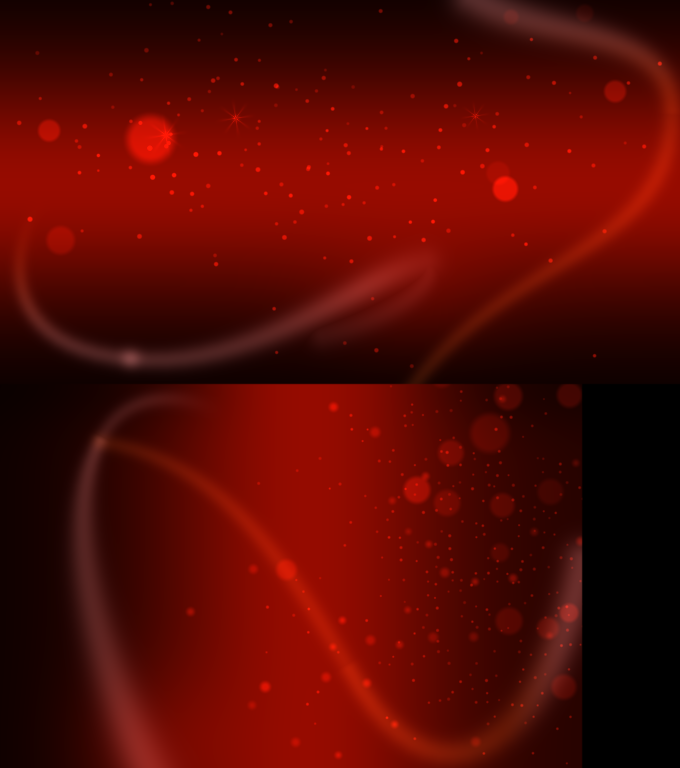
Reproduce this background procedurally as a Shadertoy shader.

```glsl
const vec3 RED = vec3(0.57, 0.043, 0.0);
const vec3 EMBER = vec3(0.50, 0.055, 0.02);
const vec3 SMOKE = vec3(0.20, 0.13, 0.13);
const vec3 COPPER = vec3(0.17, 0.075, 0.02);
const float PANEL_SPLIT = 0.5;
const float PANEL_RIGHT = 0.758;

vec2 hash2(vec2 p) {
    return fract(sin(vec2(dot(p, vec2(127.1, 311.7)), dot(p, vec2(269.5, 183.3)))) * 4375.85);
}

float bell(float d, float width) {
    return exp(-d * d / (width * width));
}

float disc(vec2 p, vec2 center, float radius, float blur) {
    return 1.0 - smoothstep(radius - blur, radius + blur, length(p - center));
}

vec2 cubic(vec2 a, vec2 b, vec2 c, vec2 d, float t) {
    float s = 1.0 - t;
    return s * s * s * a + 3.0 * s * t * (s * b + t * c) + t * t * t * d;
}

// Soft stroke along a cubic curve, its width varying from end to end
float ribbon(vec2 p, vec2 a, vec2 b, vec2 c, vec2 d, float startWidth, float endWidth) {
    const float STEPS = 20.0;
    float glow = 0.0;
    vec2 from = a;
    for (float i = 1.0; i <= STEPS; i++) {
        vec2 to = cubic(a, b, c, d, i / STEPS);
        vec2 along = to - from;
        float h = clamp(dot(p - from, along) / dot(along, along), 0.0, 1.0);
        float width = mix(startWidth, endWidth, (i - 1.0 + h) / STEPS);
        glow = max(glow, bell(length(p - from - along * h), width));
        from = to;
    }
    return glow;
}

// One random disc per cell, thinning out away from the center of the cloud
float scatter(vec2 p, float cells, float radius, float blur, vec2 center, vec2 spread, float amount) {
    vec2 id = floor(p * cells);
    vec2 place = hash2(id);
    vec2 trait = hash2(id + 57.3);
    float size = radius * mix(0.65, 1.2, trait.y);
    float margin = min((size + blur) * cells, 0.5);
    vec2 spot = (id + mix(vec2(margin), vec2(1.0 - margin), place)) / cells;
    float density = amount * bell(length((spot - center) / spread), 1.0);
    return step(trait.x, density) * disc(p, spot, size, blur) * mix(0.45, 1.0, place.y);
}

float sparkle(vec2 p, vec2 center, float radius) {
    vec2 d = p - center;
    float rays = pow(abs(cos(4.0 * atan(d.y, d.x + 1e-5) + 0.6)), 10.0);
    float r = length(d) / radius;
    return rays * exp(-2.5 * r) * (1.0 - smoothstep(0.6, 1.2, r)) + bell(r, 0.18);
}

vec3 upperPanel(vec2 p, float px) {
    float light = bell(p.y - 0.24, 0.16) + 0.2 * bell(length((p - vec2(0.54, 0.39)) / vec2(0.13, 0.08)), 1.0);
    vec3 color = vec3(0.018, 0.0, 0.0) + RED * min(light, 1.02);

    // Right sweep and lower left loop
    vec2 bend = vec2(0.875, 0.143);
    vec2 base = vec2(0.17, 0.467);
    vec2 tip = vec2(0.555, 0.342);
    float sweep = ribbon(p, vec2(0.615, -0.005), vec2(0.70, 0.055), vec2(0.872, 0.03), bend, 0.026, 0.014);
    float tail = ribbon(p, bend, vec2(0.878, 0.33), vec2(0.66, 0.33), vec2(0.533, 0.51), 0.014, 0.011);
    float hook = ribbon(p, vec2(0.05, 0.265), vec2(0.005, 0.34), vec2(0.01, 0.455), base, 0.009, 0.013);
    float flare = ribbon(p, base, vec2(0.33, 0.485), vec2(0.47, 0.36), tip, 0.013, 0.021);
    float curl = ribbon(p, tip, vec2(0.575, 0.37), vec2(0.50, 0.42), vec2(0.42, 0.437), 0.012, 0.018);
    color += mix(COPPER, SMOKE * 1.3, smoothstep(0.14, 0.0, p.y)) * max(sweep, tail * 0.8);
    color += mix(COPPER, SMOKE, smoothstep(0.30, 0.46, p.y)) * hook * smoothstep(0.25, 0.42, p.y);
    color += SMOKE * max(flare * (1.0 - 0.6 * smoothstep(0.46, 0.57, p.x)), curl * 0.4);

    // Lights and sparks
    float lights = 0.65 * disc(p, vec2(0.196, 0.181), 0.030, 0.008);
    lights += 0.65 * disc(p, vec2(0.658, 0.246), 0.016, 0.003);
    lights += 0.45 * disc(p, vec2(0.801, 0.119), 0.014, 0.003);
    lights += 0.45 * disc(p, vec2(0.064, 0.170), 0.014, 0.003);
    lights += 0.28 * disc(p, vec2(0.079, 0.313), 0.018, 0.004);
    lights += 0.30 * scatter(p, 10.0, 0.014, 0.003, vec2(0.45, 0.22), vec2(0.6, 0.22), 0.25);
    lights += scatter(p, 34.0, 0.0027, px, vec2(0.40, 0.20), vec2(0.40, 0.17), 0.55);
    lights += 0.7 * scatter(p + 3.7, 42.0, 0.0022, px, vec2(4.05, 3.87), vec2(0.28, 0.12), 0.30);
    lights += 0.6 * sparkle(p, vec2(0.307, 0.154), 0.025);
    lights += 0.5 * sparkle(p, vec2(0.619, 0.151), 0.020);
    lights += 0.4 * sparkle(p, vec2(0.216, 0.176), 0.030);
    return color + EMBER * lights;
}

vec3 lowerPanel(vec2 p, float px) {
    float side = step(0.405, p.x);
    float light = mix(0.05, 0.22, side) + mix(0.95, 0.78, side) * bell(p.x - 0.405, mix(0.22, 0.19, side));
    light *= 1.0 - 0.45 * bell(p.y - PANEL_SPLIT, 0.06) * smoothstep(0.05, 0.30, abs(p.x - 0.42));
    light += 0.25 * bell(length(p - vec2(0.20, 0.97)), 0.10);
    vec3 color = vec3(0.015, 0.0, 0.0) + RED * light;

    // Tall arch and the wave that leaves it
    vec2 crossing = vec2(0.13, 0.575);
    vec2 slope = vec2(0.455, 0.872);
    float stem = ribbon(p, vec2(0.195, 1.01), vec2(0.11, 0.82), vec2(0.085, 0.66), crossing, 0.032, 0.010);
    float arch = ribbon(p, crossing, vec2(0.16, 0.51), vec2(0.23, 0.51), vec2(0.29, 0.535), 0.010, 0.012);
    float fall = ribbon(p, crossing, vec2(0.29, 0.60), vec2(0.37, 0.73), slope, 0.011, 0.013);
    float rise = ribbon(p, slope, vec2(0.56, 1.06), vec2(0.70, 1.0), vec2(0.76, 0.73), 0.013, 0.026);
    color += SMOKE * max(stem, arch * 0.6 * smoothstep(0.30, 0.18, p.x));
    color += mix(COPPER, SMOKE * 1.3, smoothstep(0.65, 0.75, p.x)) * max(fall * 0.7, rise);

    // Drifting lights and fine dust
    float lights = 0.50 * disc(p, vec2(0.543, 0.638), 0.017, 0.004);
    lights += 0.28 * disc(p, vec2(0.638, 0.564), 0.025, 0.006);
    lights += 0.40 * disc(p, vec2(0.741, 0.798), 0.012, 0.003);
    lights += 0.30 * disc(p, vec2(0.373, 0.742), 0.013, 0.004);
    lights += 0.35 * scatter(p, 13.0, 0.016, 0.004, vec2(0.70, 0.72), vec2(0.18, 0.30), 0.55);
    lights += 0.70 * scatter(p, 22.0, 0.005, 0.004, vec2(0.52, 0.75), vec2(0.20, 0.28), 0.45);
    lights += 0.75 * scatter(p, 64.0, 0.0016, px, vec2(0.63, 0.72), vec2(0.17, 0.22), 0.75);
    return color + EMBER * lights;
}

void mainImage(out vec4 fragColor, in vec2 fragCoord) {
    float px = 1.0 / iResolution.y;
    vec2 p = vec2(fragCoord.x * px, 1.0 - fragCoord.y * px);
    vec3 lower = lowerPanel(p, px) * (1.0 - smoothstep(PANEL_RIGHT - px, PANEL_RIGHT + px, p.x));
    float split = smoothstep(PANEL_SPLIT - px, PANEL_SPLIT + px, p.y);
    fragColor = vec4(mix(upperPanel(p, px), lower, split), 1.0);
}
```
